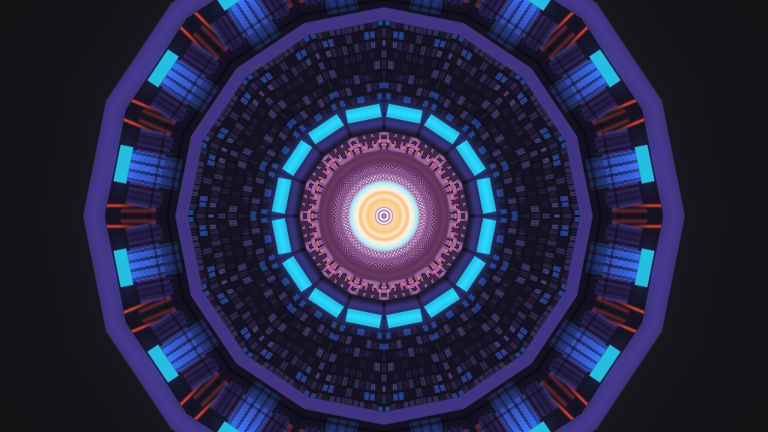
This background is drawn by a WebGL 2 fragment shader. Its source:

```glsl
#version 300 es
precision highp float;
// Neon tunnel: nested sixteen-sided frames, lamps and tiles around a glowing core.

uniform vec2 u_resolution;
out vec4 outColor;

// All lengths are fractions of the canvas height.
const float PI = 3.14159265;
const float SIDES = 16.0;
const vec2 OUTER_FRAME = vec2(0.634, 0.683);
const vec2 INNER_FRAME = vec2(0.445, 0.474);
const vec2 LAMP_SPAN = vec2(0.600, 0.630);
const vec2 BAR_SPAN = vec2(0.226, 0.257);
const float LAMP_HALF = 0.043;
const float BAR_HALF = 0.040;
const float HUB = 0.192;
const float SPECKLE_IN = 0.152;
const float ZIGZAG = 0.167;
const float CORE = 0.079;

const vec3 NIGHT = vec3(0.075, 0.078, 0.088);
const vec3 SHADOW = vec3(0.075, 0.065, 0.13);
const vec3 VIOLET = vec3(0.245, 0.205, 0.50);
const vec3 TILE = vec3(0.34, 0.29, 0.56);
const vec3 BLUE = vec3(0.20, 0.37, 0.82);
const vec3 CYAN = vec3(0.16, 0.83, 0.98);
const vec3 EMBER = vec3(0.85, 0.27, 0.20);
const vec3 PLUM = vec3(0.42, 0.22, 0.40);
const vec3 LILAC = vec3(0.68, 0.46, 0.72);
const vec3 CREAM = vec3(0.98, 0.94, 0.88);
const vec3 AMBER = vec3(1.0, 0.74, 0.43);

float pixel;

float hash(vec2 p) {
  return fract(sin(dot(p, vec2(127.1, 311.7))) * 4375.85);
}

// Smooth-edged interval from span.x to span.y.
float band(float x, vec2 span) {
  return smoothstep(-pixel, pixel, x - span.x) * smoothstep(-pixel, pixel, span.y - x);
}

// Soft line at a given position.
float line(float x, float at, float width) {
  float k = (x - at) / width;
  return exp(-k * k);
}

// Box with a narrow gap in every cell; aa is one pixel in cell units.
float box(vec2 g, vec2 gap, vec2 aa) {
  vec2 e = min(fract(g), 1.0 - fract(g));
  vec2 m = smoothstep(gap - aa, gap + aa, e);
  return m.x * m.y;
}

// Rows of random tiles between the lamp bars and the inner frame.
vec3 tileWall(float d, float u) {
  float row = floor(d * 42.0);
  float columns = 4.0 + floor(hash(vec2(row, 3.0)) * 3.0);
  vec2 g = vec2(u * columns + hash(vec2(row, 9.0)), d * 42.0);
  vec2 id = floor(g);
  float lit = hash(id);
  vec2 aa = pixel * vec2(columns / (d * 0.199), 42.0);
  float streak = 0.82 + 0.18 * sin(u * 90.0 + row * 2.0);
  vec3 c = mix(SHADOW * 1.25, TILE, lit * lit * 0.9) * streak;
  float blueTile = step(0.87, hash(id + 41.0));
  c = mix(c, BLUE * 0.75, blueTile * 0.75);
  return mix(SHADOW, c, box(g, vec2(0.10, 0.07 + 0.18 * hash(id + 7.0)), aa));
}

// Striped panels, blue beams and ember needles behind the outer lamps.
vec3 outerWall(float d, float t, float s) {
  float stripe = hash(vec2(floor(t * 145.0), 5.0));
  float panel = band(d, vec2(0.505 + 0.02 * stripe, 0.592)) * band(t, vec2(-1.0, 0.092));
  vec3 c = mix(SHADOW, VIOLET * (0.35 + 0.55 * stripe), panel);
  float beam = band(t, vec2(-1.0, 0.036)) * band(d, vec2(0.482, 0.60));
  float rise = smoothstep(0.47, 0.60, d);
  c = mix(c, BLUE * (0.65 + 0.5 * stripe), beam * (0.25 + 0.7 * rise));
  float rib = line(d, 0.493, 0.004) + line(d, 0.535, 0.003);
  c *= 1.0 - 0.4 * min(rib, 1.0);
  float needle = line(s, 0.024, 0.0035) * smoothstep(0.55, 0.62, d);
  needle += 0.35 * line(s, 0.012, 0.005) * band(d, vec2(0.52, 0.60));
  return mix(c, EMBER, min(needle, 0.9));
}

// Speckled ring, plum disc, lace and the luminous rings at the centre.
vec3 hubDisc(float r, float d, float u, float angle) {
  vec3 c = mix(PLUM, LILAC, smoothstep(0.125, 0.085, r));
  c *= 0.94 + 0.06 * sin(r * 420.0);
  float dots = smoothstep(0.1, 0.7, sin(angle * 96.0) * sin(r * 900.0));
  c = mix(c, LILAC * 1.15, dots * line(r, 0.114, 0.006) * 0.8);
  float lace = sin(angle * 64.0) * sin(r * 620.0) + 0.5 * sin(angle * 160.0);
  c = mix(c, CREAM, smoothstep(0.0, 1.0, lace) * line(r, 0.089, 0.009) * 0.7);

  vec2 g = vec2(u * 6.0, d * 125.0);
  float chip = hash(floor(g));
  vec3 speckle = mix(SHADOW * 1.5, mix(PLUM, LILAC, chip), step(0.52, chip));
  c = mix(c, speckle, band(d, vec2(SPECKLE_IN, HUB)) * (0.45 + 0.5 * chip));
  float zig = ZIGZAG + 0.004 * sign(sin(u * 12.0));
  c = mix(c, vec3(0.95, 0.43, 0.35), line(d, zig, 0.0018) * step(0.25, chip) * 0.85);

  vec3 glow = mix(CREAM, AMBER, 0.55 * smoothstep(0.062, 0.05, r));
  glow = mix(glow, AMBER, 0.8 * line(r, 0.055, 0.004) + 0.6 * line(r, 0.037, 0.005));
  glow = mix(glow, CREAM, 0.7 * line(r, 0.046, 0.003));
  glow = mix(glow, vec3(0.66, 0.93, 0.98), line(r, 0.077, 0.007));
  glow = mix(glow, LILAC, 0.85 * smoothstep(0.023, 0.019, r));
  glow = mix(glow, vec3(1.0), line(r, 0.017, 0.002) + line(r, 0.009, 0.002));
  return mix(c, glow, smoothstep(CORE + 0.006, CORE - 0.003, r));
}

void main() {
  pixel = 0.8 / u_resolution.y;
  vec2 p = (gl_FragCoord.xy - 0.5 * u_resolution) / u_resolution.y;

  // Fold into half a side: d is depth, t runs along it, s is distance to a corner ray.
  float r = length(p), angle = atan(p.y, p.x), halfSide = PI / SIDES;
  float a = abs(mod(angle, 2.0 * halfSide) - halfSide);
  float u = a / halfSide, d = r * cos(a), t = r * sin(a), s = r * sin(halfSide - a);

  vec3 color = NIGHT + VIOLET * 0.06 * exp(-max(d - OUTER_FRAME.y, 0.0) * 18.0);
  color = mix(color, outerWall(d, t, s), band(d, vec2(INNER_FRAME.y, OUTER_FRAME.x)));
  color = mix(color, tileWall(d, u), band(d, vec2(BAR_SPAN.y, INNER_FRAME.x)));

  // Frames and the dark ring that carries the bars.
  color = mix(color, VIOLET * (0.92 + 0.16 * line(d, 0.66, 0.018)), band(d, OUTER_FRAME));
  color = mix(color, VIOLET, band(d, INNER_FRAME));
  vec3 mount = mix(SHADOW * 1.3, VIOLET * 0.8, line(d, 0.212, 0.010));
  mount *= 1.0 - 0.5 * line(s, 0.0, 0.004);
  color = mix(color, mount, band(d, vec2(HUB, BAR_SPAN.y + 0.006)));
  color = mix(color, hubDisc(r, d, u, angle), band(d, vec2(-1.0, HUB)));

  // Lamps with their halos.
  float bar = band(d, BAR_SPAN) * band(t, vec2(-1.0, BAR_HALF));
  float lamp = band(d, LAMP_SPAN) * band(t, vec2(-1.0, LAMP_HALF));
  color += BLUE * 0.35 * line(d, 0.242, 0.026);
  color += BLUE * 0.25 * line(d, 0.615, 0.025) * line(t, 0.0, 0.055);
  color = mix(color, CYAN * (0.9 + 0.12 * line(d, 0.242, 0.009)), max(bar, lamp));
  outColor = vec4(clamp(color, 0.0, 1.0), 1.0);
}
```
